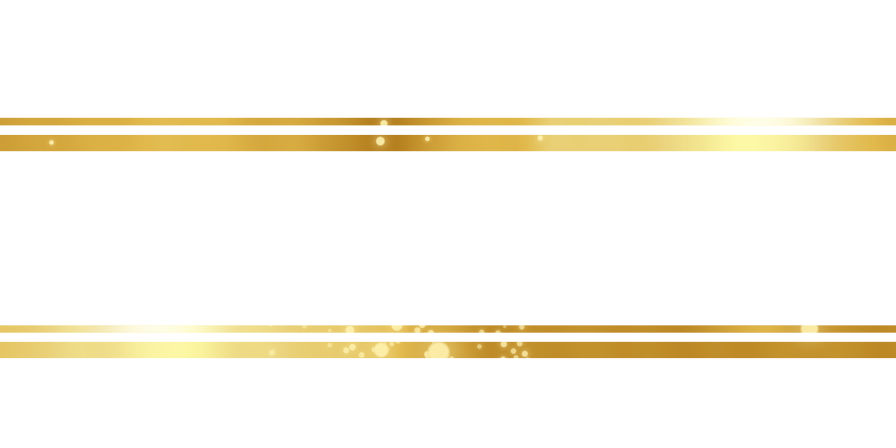
A Shadertoy shader for this background:

```glsl
// Band layout: centre height and half thickness, in canvas heights
const vec2 UPPER_THIN = vec2(0.7286, 0.0085);
const vec2 UPPER_THICK = vec2(0.6807, 0.0182);
const vec2 LOWER_THIN = vec2(0.2656, 0.0082);
const vec2 LOWER_THICK = vec2(0.2188, 0.0182);

// Gold palette, dark to pale
const vec3 DARK_GOLD = vec3(0.71, 0.50, 0.12);
const vec3 GOLD = vec3(0.88, 0.72, 0.29);
const vec3 LIGHT_GOLD = vec3(0.92, 0.83, 0.49);
const vec3 PALE_GOLD = vec3(0.99, 0.97, 0.62);
const vec3 SPARK_COLOR = vec3(1.0, 0.95, 0.69);
const vec3 PAPER = vec3(1.0);

// Tone stops: position across the canvas (0 to 2), palette tone (0 to 3)
const int STOPS = 11;
const vec2 UPPER_TONES[STOPS] = vec2[](
    vec2(0.0, 0.55), vec2(0.2, 0.85), vec2(0.42, 1.1), vec2(0.65, 0.7),
    vec2(0.86, 0.0), vec2(1.04, 0.85), vec2(1.15, 1.0), vec2(1.25, 1.9),
    vec2(1.41, 1.75), vec2(1.67, 3.0), vec2(2.0, 0.9));
const vec2 LOWER_TONES[STOPS] = vec2[](
    vec2(0.0, 1.5), vec2(0.2, 2.2), vec2(0.39, 3.0), vec2(0.55, 2.2),
    vec2(0.78, 1.6), vec2(0.96, 0.75), vec2(1.12, 0.2), vec2(1.34, 0.32),
    vec2(1.5, 0.15), vec2(1.75, 0.3), vec2(2.0, 0.2));

// Large sparks: position and radius
const int LARGE_SPARKS = 10;
const vec3 SPARKS[LARGE_SPARKS] = vec3[](
    vec3(0.849, 0.685, 0.011), vec3(0.857, 0.724, 0.009),
    vec3(0.954, 0.690, 0.005), vec3(0.115, 0.682, 0.005),
    vec3(1.206, 0.692, 0.006), vec3(0.851, 0.219, 0.019),
    vec3(0.979, 0.213, 0.029), vec3(0.781, 0.263, 0.011),
    vec3(0.886, 0.274, 0.014), vec3(1.807, 0.266, 0.023));
const int SMALL_SPARKS = 36;
const vec2 CLUSTER_START = vec2(0.6, 0.197);
const vec2 CLUSTER_SIZE = vec2(0.59, 0.08);

float hash(float n) {
    return fract(sin(n * 127.1 + 11.7) * 43758.55);
}

float bell(float x, float centre, float width) {
    float d = (x - centre) / width;
    return exp(-d * d);
}

float toneAt(float x, vec2 stops[STOPS]) {
    float tone = stops[0].y;
    for (int i = 1; i < STOPS; i++)
        tone = mix(tone, stops[i].y, smoothstep(stops[i - 1].x, stops[i].x, x));
    return tone;
}

vec3 goldAt(float tone) {
    vec3 color = mix(DARK_GOLD, GOLD, clamp(tone, 0.0, 1.0));
    color = mix(color, LIGHT_GOLD, clamp(tone - 1.0, 0.0, 1.0));
    return mix(color, PALE_GOLD, clamp(tone - 2.0, 0.0, 1.0));
}

float bandMask(float y, vec2 band, float soft) {
    return clamp(0.5 + (band.y - abs(y - band.x)) / soft, 0.0, 1.0);
}

float spark(vec2 p, vec2 centre, float radius, float soft) {
    float d = length(p - centre);
    float disc = 1.0 - smoothstep(radius * 0.65, radius + soft, d);
    return max(disc, 0.35 * exp(-d * d / (radius * radius * 2.5)));
}

float allSparks(vec2 p, float soft) {
    float light = 0.0;
    for (int i = 0; i < LARGE_SPARKS; i++)
        light = max(light, 0.9 * spark(p, SPARKS[i].xy, SPARKS[i].z, soft));
    for (int i = 0; i < SMALL_SPARKS; i++) {
        float n = float(i) * 3.0;
        vec2 centre = CLUSTER_START + CLUSTER_SIZE * vec2(hash(n), hash(n + 1.0));
        float size = hash(n + 2.0);
        light = max(light, mix(0.45, 0.85, size) * spark(p, centre, mix(0.003, 0.008, size), soft));
    }
    return light;
}

void mainImage(out vec4 fragColor, in vec2 fragCoord) {
    vec2 p = fragCoord / iResolution.xy * vec2(2.0, 1.0);
    float soft = 1.0 / iResolution.y;
    bool upper = p.y > 0.5;

    // Metallic sheen along each pair of bands
    float tone = upper ? toneAt(p.x, UPPER_TONES) : toneAt(p.x, LOWER_TONES);
    tone += 0.08 * sin(p.x * 31.0) * sin(p.x * 13.0 + p.y * 9.0);
    float thin = upper ? bandMask(p.y, UPPER_THIN, soft) : bandMask(p.y, LOWER_THIN, soft);
    float thick = upper ? bandMask(p.y, UPPER_THICK, soft) : bandMask(p.y, LOWER_THICK, soft);
    if (!upper) tone += 0.7 * thin * bell(p.x, 1.69, 0.09);
    vec3 gold = goldAt(tone);

    // White flare on the thin bands and scattered sparks
    float flare = upper ? bell(p.x, 1.70, 0.14) : bell(p.x, 0.34, 0.14);
    gold = mix(gold, PAPER, flare * mix(0.08, 0.75, thin));
    gold = mix(gold, SPARK_COLOR, allSparks(p, soft));

    fragColor = vec4(mix(PAPER, gold, max(thin, thick)), 1.0);
}
```
